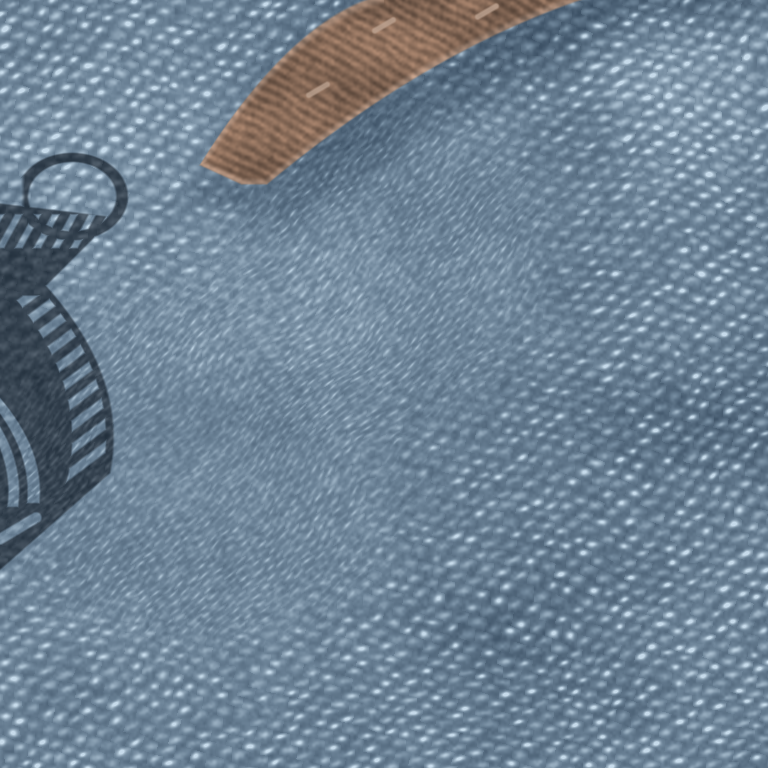
A WebGL 1 fragment shader for this texture:

```glsl
precision highp float;
// Folded blue denim with a brown sewn strip and a dark ink print at the left edge.
uniform vec2 u_resolution;

#define THREADS 47.0
#define FINE_THREADS 70.0
#define ROW_SLOPE 0.30
#define WEAVE_DEPTH 0.27
#define SPARKLE 0.42
#define SHADOW_DEPTH 0.16
#define DENIM_DARK vec3(0.22, 0.30, 0.38)
#define DENIM_MID vec3(0.43, 0.52, 0.60)
#define DENIM_LIGHT vec3(0.78, 0.86, 0.92)
#define INK vec3(0.21, 0.26, 0.31)
#define LEATHER vec3(0.51, 0.40, 0.33)

float hash(vec2 p) {
  vec3 q = fract(vec3(p.xyx) * 0.1031);
  q += dot(q, q.yzx + 33.33);
  return fract((q.x + q.y) * q.z);
}

float noise(vec2 p) {
  vec2 i = floor(p), f = fract(p);
  f = f * f * (3.0 - 2.0 * f);
  return mix(mix(hash(i), hash(i + vec2(1, 0)), f.x),
             mix(hash(i + vec2(0, 1)), hash(i + vec2(1, 1)), f.x), f.y);
}

float fill(float d) {
  float aa = 0.75 / min(u_resolution.x, u_resolution.y) + 0.0008;
  return 1.0 - smoothstep(-aa, aa, d);
}

float spot(vec2 p, vec2 center, vec2 size) {
  vec2 q = (p - center) / size;
  return exp(-dot(q, q));
}

float segment(vec2 p, vec2 a, vec2 b) {
  vec2 d = b - a;
  return length(p - a - d * clamp(dot(p - a, d) / dot(d, d), 0.0, 1.0));
}

// Staggered uneven threads: x is brightness, y is the highlight
vec2 weave(vec2 p, float count, float slope) {
  vec2 warp = vec2(noise(p * 7.0), noise(p * 7.0 + 40.0)) - 0.5;
  warp += 0.22 * (vec2(noise(p * 38.0), noise(p * 38.0 + 70.0)) - 0.5);
  vec2 q = p + warp * 0.024;
  q = vec2(q.x - 0.12 * q.y, q.y + slope * q.x) * count * vec2(1.0, 1.25);
  float row = floor(q.y);
  q.x += row * 0.42;
  vec2 cell = vec2(floor(q.x), row);
  vec2 f = fract(q) - 0.5 + (vec2(hash(cell), hash(cell + 9.0)) - 0.5) * 0.28;
  f.y -= f.x * 0.55;
  float thread = exp(-dot(f * f, vec2(6.0, 12.0))) * (0.75 + 0.5 * hash(cell + 5.0));
  float glint = exp(-dot(f * f, vec2(22.0, 26.0))) * smoothstep(0.3, 1.0, hash(cell + 21.0));
  return vec2(thread - 0.44, glint);
}

// Broad light and shade of the cloth
float folds(vec2 p) {
  float v = 0.02 + 0.06 * (noise(p * 11.0) - 0.5);
  v += 0.11 * spot(p, vec2(0.88, 0.89), vec2(0.16, 0.14));
  v += 0.08 * spot(p, vec2(0.12, 0.82), vec2(0.20, 0.16));
  v += 0.05 * spot(p, vec2(0.42, 0.60), vec2(0.20, 0.10));
  v -= 0.09 * spot(p, vec2(0.90, 0.45), vec2(0.26, 0.09));
  v -= 0.09 * spot(p, vec2(0.68, 0.17), vec2(0.13, 0.13));
  v -= 0.06 * spot(p, vec2(0.75, 0.76), vec2(0.06, 0.18));
  return v;
}

float stripDistance(vec2 p) {
  float a = p.x - 0.26, b = p.x - 0.35, c = min(a, 0.26);
  float upper = (p.y - 0.785 - 1.6 * c + 2.8 * c * c) * 0.65;
  float lower = (0.762 + 0.83 * b - 0.6 * b * b - p.y) * 0.8;
  float tip = max((0.785 - 0.46 * a - p.y) * 0.9, 0.76 - p.y);
  return max(max(a < 0.24 ? upper : -1.0, lower), tip);
}

// Ink coverage: ribbed body, hatched neck and loop
float inkPrint(vec2 p) {
  float h = p.y - 0.43;
  float inset = 0.148 - 2.25 * h * h - p.x;
  float base = (p.y - 0.258 - 0.88 * p.x) * 0.75;
  float ink = fill(max(max(-inset * 0.8, -base), p.y - 0.64));

  float rib = (abs(fract((p.y - 0.75 * p.x) / 0.030) - 0.5) - 0.25) * 0.022;
  float ribs = fill(max(max(rib, abs(inset - 0.032) - 0.022), max(0.02 - base, p.y - 0.615)));
  float bend = 3.5 * (p.y - 0.36) * (p.y - 0.36);
  float arcs = fill(max(abs(p.x - 0.044 + bend) - 0.008, abs(p.y - 0.415) - 0.07));
  arcs = max(arcs, fill(max(abs(p.x - 0.018 + bend) - 0.007, abs(p.y - 0.395) - 0.055)));
  arcs = max(arcs, fill(segment(p, vec2(0.0, 0.298), vec2(0.047, 0.326)) - 0.007));
  ink *= 1.0 - max(ribs, arcs);

  float neck = max(p.y - 0.735 + 0.12 * p.x, 0.62 - p.y);
  neck = max(neck, (p.x - 0.062 - (p.y - 0.63)) * 0.7);
  float hatch = (abs(fract((p.x - 0.55 * p.y) / 0.024) - 0.5) - 0.2) * 0.02;
  float gaps = fill(max(hatch, abs(p.y - 0.699) - 0.022));
  ink = max(ink, fill(neck) * (1.0 - gaps));

  vec2 e = (p - vec2(0.094, 0.744)) / vec2(0.065, 0.051);
  float loopLine = abs(length(e) - 1.0) * 0.056 - 0.0065;
  loopLine = max(loopLine, min(0.03 - p.x, 0.77 - p.y) * 0.5);
  return max(ink, fill(loopLine));
}

void main() {
  vec2 p = gl_FragCoord.xy / u_resolution;

  // Cloth: coarse weave outside, finer and flatter where worn
  float worn = max(spot(p, vec2(0.26, 0.40), vec2(0.32, 0.26)), 0.85 * spot(p, vec2(0.5, 0.66), vec2(0.27)));
  float relief = 1.0 - 0.62 * worn;
  vec2 thread = mix(weave(p, THREADS, ROW_SLOPE), weave(p + 3.0, FINE_THREADS, -0.45), smoothstep(0.3, 0.75, worn));
  float fuzz = 0.6 * noise(p * 130.0) + 0.4 * noise(p * 240.0) - 0.5;
  float tone = folds(p) + WEAVE_DEPTH * relief * thread.x + 0.20 * fuzz;
  tone += SPARKLE * relief * relief * thread.y;
  tone -= SHADOW_DEPTH * (1.0 - smoothstep(-0.01, 0.07, stripDistance(p + vec2(-0.02, 0.025))));
  vec3 color = mix(DENIM_MID, DENIM_LIGHT, clamp(tone * 2.4, 0.0, 1.0));
  color = mix(color, DENIM_DARK, clamp(-tone * 3.0, 0.0, 1.0));

  // Ink soaked into the threads
  color = mix(color, INK + 0.12 * fuzz + 0.08 * thread.x, 0.93 * inkPrint(p));

  // Brown strip with twill, pale rim and short stitches
  float strip = stripDistance(p);
  float twill = sin((p.y + 0.55 * p.x) * 430.0 + 3.0 * noise(p * 30.0));
  vec3 brown = LEATHER * (1.0 + 0.12 * twill + 0.35 * fuzz + 0.3 * (noise(p * 18.0) - 0.5));
  brown += 0.12 * smoothstep(-0.010, -0.002, strip);
  for (int i = 0; i < 3; i++) {
    float k = float(i);
    vec2 c = vec2(0.414 + 0.062 * k + 0.024 * k * k, 0.883 + 0.117 * k - 0.033 * k * k);
    float stitch = segment(p, c - vec2(0.012, 0.007), c + vec2(0.012, 0.007)) - 0.0035;
    brown = mix(brown, vec3(0.74, 0.64, 0.57), 0.8 * fill(stitch));
  }
  color = mix(color, brown, fill(strip));
  gl_FragColor = vec4(clamp(color, 0.0, 1.0), 1.0);
}
```
